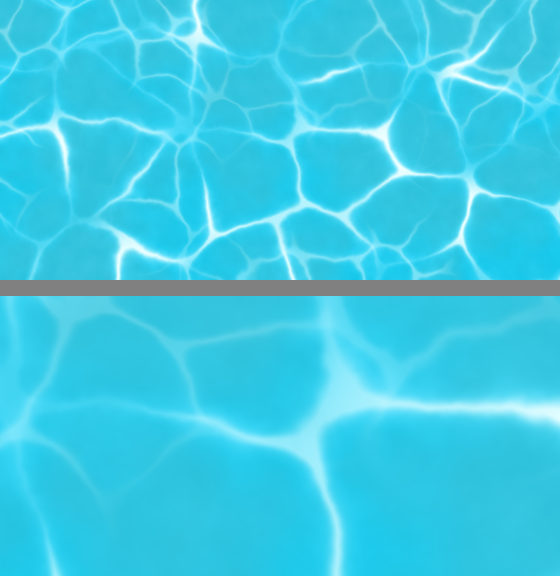
Top, the full canvas; bottom, a detail of the centre.
Give the GLSL for this texture, as a WebGL 1 fragment shader.

```glsl
precision highp float;
// Sunlit pool water: a warped net of bright caustic lines over turquoise.

#define CELLS 3.3          // caustic cells per canvas height
#define WARP 0.11          // large bending of the net
#define RAGGED 0.022       // small wobble of the lines
#define ROUNDING 20.0      // lower values give rounder cells
#define LINE_WIDTH 0.0075  // width of the bright cores
#define HALO_WIDTH 0.030   // reach of the soft glow
#define FINE_NET 0.40      // strength of the secondary net
#define SHADE vec3(0.205, 0.768, 0.868)
#define DEEP vec3(0.095, 0.792, 0.928)
#define GLOW vec3(0.270, 0.855, 0.980)
#define GLINT vec3(0.930, 1.000, 1.000)

uniform vec2 u_resolution;

vec2 hash2(vec2 p) {
  vec3 q = fract(p.xyx * vec3(0.1031, 0.1030, 0.0973));
  q += dot(q, q.yzx + 33.33);
  return fract((q.xx + q.yz) * q.zy);
}

float noise(vec2 p) {
  vec2 i = floor(p), f = fract(p);
  f = f * f * (3.0 - 2.0 * f);
  float low = mix(hash2(i).x, hash2(i + vec2(1.0, 0.0)).x, f.x);
  float high = mix(hash2(i + vec2(0.0, 1.0)).x, hash2(i + 1.0).x, f.x);
  return mix(low, high, f.y);
}

float fbm(vec2 p) {
  float sum = 0.0, amp = 0.53;
  for (int i = 0; i < 4; i++) {
    sum += amp * noise(p);
    p = mat2(1.6, 1.2, -1.2, 1.6) * p + 7.3;
    amp *= 0.5;
  }
  return sum;
}

vec2 noise2(vec2 p) {
  return vec2(fbm(p), fbm(p + 41.7)) - 0.5;
}

// Distance to the nearest Voronoi border, with rounded corners.
float netDistance(vec2 p) {
  vec2 cell = floor(p), f = fract(p);
  vec2 nearCell = vec2(0.0), nearest = vec2(0.0);
  float best = 9.0;
  for (int y = -1; y <= 1; y++)
    for (int x = -1; x <= 1; x++) {
      vec2 g = vec2(float(x), float(y));
      vec2 r = g + 0.05 + 0.9 * hash2(cell + g) - f;
      float d = dot(r, r);
      if (d < best) { best = d; nearest = r; nearCell = g; }
    }
  float sum = 0.0;
  for (int y = -2; y <= 2; y++)
    for (int x = -2; x <= 2; x++) {
      vec2 g = nearCell + vec2(float(x), float(y));
      vec2 r = g + 0.05 + 0.9 * hash2(cell + g) - f;
      vec2 gap = r - nearest;
      if (dot(gap, gap) > 0.0001)
        sum += exp(-ROUNDING * dot(0.5 * (r + nearest), normalize(gap)));
    }
  return max(-log(max(sum, 1e-9)) / ROUNDING, 0.0);
}

// x: sharp core, y: soft halo
vec2 caustic(vec2 p, float scale, float strength) {
  float d = netDistance(p * scale) / scale;
  float w = LINE_WIDTH * mix(0.65, 1.35, strength);
  float core = 0.65 * exp(-d * d / (w * w)) + 0.35 * exp(-d / (1.5 * w));
  return vec2(core * strength, exp(-d / HALO_WIDTH));
}

void main() {
  vec2 p = gl_FragCoord.xy / u_resolution.y;
  vec2 q = p + WARP * 2.0 * noise2(p * 2.1 + 3.0);
  q += RAGGED * noise2(p * 13.0);

  // Light gathers unevenly along both nets
  float patches = noise(p * 4.2 + 19.0);
  float strength = 0.08 + 0.92 * smoothstep(0.25, 0.85, patches);
  float fineStrength = FINE_NET * smoothstep(0.4, 0.85, noise(p * 3.4 + 57.0));
  vec2 net = caustic(q + 5.0, CELLS, strength);
  vec2 fine = caustic(q + 2.0 * RAGGED * noise2(p * 7.0) + 23.0,
                      CELLS * 1.5, fineStrength);

  // Water body: grey turquoise in the cells, purer cyan low down and near lines
  float cloud = fbm(p * 3.0 + 11.0);
  float mottle = fbm(p * 22.0);
  float halo = net.y * (0.35 + 0.65 * patches) + fine.y * fineStrength;
  float tint = cloud + 0.45 * halo + 0.25 * (0.5 - p.y) + 0.2 * (mottle - 0.5);
  vec3 color = mix(SHADE, DEEP, smoothstep(0.42, 0.95, tint));
  color += vec3(0.07, 0.03, 0.025) * (mottle - 0.5);

  // Glow, then glints
  float glow = halo * (0.55 + 0.9 * mottle);
  color = mix(color, GLOW, smoothstep(0.15, 0.95, glow));
  float glint = net.x + fine.x * (1.0 - net.x);
  color = mix(color, GLINT, clamp(glint, 0.0, 1.0));
  gl_FragColor = vec4(clamp(color, 0.0, 1.0), 1.0);
}
```
